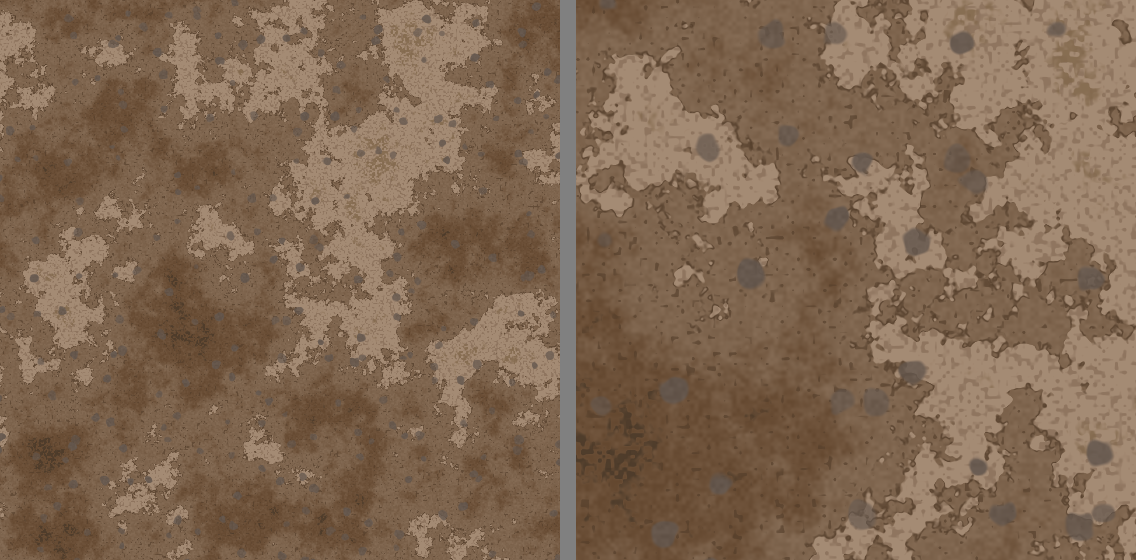
Left, the full canvas; right, a detail of the centre.
Reproduce this texture procedurally as a WebGL 1 fragment shader.

```glsl
precision highp float;
// Weathered brown ground with ragged pale crust patches and small grey pebbles.

uniform vec2 u_resolution;

// Colours
const vec3 SOIL_MID = vec3(0.50, 0.40, 0.31);
const vec3 SOIL_DARK = vec3(0.415, 0.305, 0.21);
const vec3 CRUST_PALE = vec3(0.645, 0.545, 0.455);
const vec3 CRUST_WORN = vec3(0.55, 0.45, 0.365);
const vec3 CRUST_TAN = vec3(0.51, 0.41, 0.30);
const vec3 RIM_SHADE = vec3(0.32, 0.235, 0.16);
const vec3 PIT_SHADE = vec3(0.27, 0.21, 0.15);
const vec3 PEBBLE_GREY = vec3(0.39, 0.34, 0.305);

// Relief
const float PATCH_FREQ = 6.0;     // largest patches per canvas side
const float ROUGHNESS = 0.73;     // amplitude kept per octave
const float CRUST_LEVEL = 0.215;  // relief height where crust begins
const float EDGE_SOFT = 0.025;
const float RIM_WIDTH = 0.09;
const float GRAIN_FREQ = 400.0;

// Pebbles
const float PEBBLE_CELLS = 14.0;
const float PEBBLE_CHANCE = 0.58;
const float PEBBLE_MIN = 0.065;   // radii in cell units
const float PEBBLE_MAX = 0.12;

float hash(vec2 p) {
  vec3 q = fract(p.xyx * 0.1031);
  q += dot(q, q.yzx + 33.33);
  return fract((q.x + q.y) * q.z);
}

float valueNoise(vec2 p) {
  vec2 cell = floor(p);
  vec2 f = fract(p);
  f = f * f * (3.0 - 2.0 * f);
  float low = mix(hash(cell), hash(cell + vec2(1.0, 0.0)), f.x);
  float high = mix(hash(cell + vec2(0.0, 1.0)), hash(cell + 1.0), f.x);
  return mix(low, high, f.y);
}

// Rough relief centred on zero, each octave turned to hide the lattice.
float relief(vec2 uv) {
  mat2 turn = mat2(1.6, 1.2, -1.2, 1.6);
  vec2 p = uv * PATCH_FREQ + vec2(41.3, 87.6);
  float sum = 0.0;
  float amplitude = 1.0;
  for (int i = 0; i < 7; i++) {
    sum += amplitude * (valueNoise(p) - 0.5);
    p = turn * p + vec2(19.7, 53.1);
    amplitude *= ROUGHNESS;
  }
  return sum;
}

// Coverage of one scattered layer of slightly lumpy pebbles.
float pebbleLayer(vec2 uv, float seed) {
  vec2 p = uv * PEBBLE_CELLS + seed * vec2(7.37, 11.61);
  vec2 id = floor(p) + seed * 61.0;
  vec2 centre = 0.16 + 0.68 * vec2(hash(id + 3.0), hash(id + 17.0));
  float radius = mix(PEBBLE_MIN, PEBBLE_MAX, hash(id + 29.0));
  float lump = 0.06 * (valueNoise(uv * 150.0 + seed) - 0.5);
  float dist = length(fract(p) - centre) + lump - radius;
  float present = step(hash(id + 43.0), PEBBLE_CHANCE);
  float opacity = mix(0.65, 1.0, hash(id + 59.0));
  return present * opacity * (1.0 - smoothstep(-0.018, 0.018, dist));
}

void main() {
  vec2 uv = gl_FragCoord.xy / min(u_resolution.x, u_resolution.y);
  float height = relief(uv);
  float grain = valueNoise(uv * GRAIN_FREQ + 211.0);
  float fleck = valueNoise(uv.yx * GRAIN_FREQ * 0.8 + 377.0);

  // Soil: soft dark clouds in the hollows, with fine dark flecks
  vec3 soil = mix(SOIL_DARK, SOIL_MID, smoothstep(-0.55, 0.02, height));
  soil += 0.05 * (grain - 0.5);
  soil = mix(soil, RIM_SHADE, 0.6 * smoothstep(0.8, 0.93, fleck));
  float pit = 1.0 - smoothstep(-0.8, -0.62, height);
  soil = mix(soil, PIT_SHADE, 0.75 * pit * smoothstep(0.35, 0.6, grain));

  // Crust: worn grains, and tan speckle on the highest ground
  vec3 crust = mix(CRUST_PALE, CRUST_WORN, 0.9 * smoothstep(0.55, 0.85, grain));
  float crown = smoothstep(0.55, 0.75, height);
  crust = mix(crust, CRUST_TAN, 0.85 * crown * smoothstep(0.35, 0.6, fleck));

  // Ragged crust edge with a thin broken shadow around it
  float rim = smoothstep(CRUST_LEVEL - RIM_WIDTH, CRUST_LEVEL - EDGE_SOFT, height);
  soil = mix(soil, RIM_SHADE, 0.75 * rim * smoothstep(0.25, 0.65, grain));
  float cover = smoothstep(CRUST_LEVEL - EDGE_SOFT, CRUST_LEVEL + EDGE_SOFT, height);
  vec3 colour = mix(soil, crust, cover);

  // Pebbles on top
  float pebbles = 0.0;
  for (int i = 0; i < 2; i++) {
    pebbles = max(pebbles, pebbleLayer(uv, float(i) + 1.0));
  }
  vec3 stone = PEBBLE_GREY + 0.04 * (grain - 0.5);
  gl_FragColor = vec4(mix(colour, stone, 0.92 * pebbles), 1.0);
}
```
